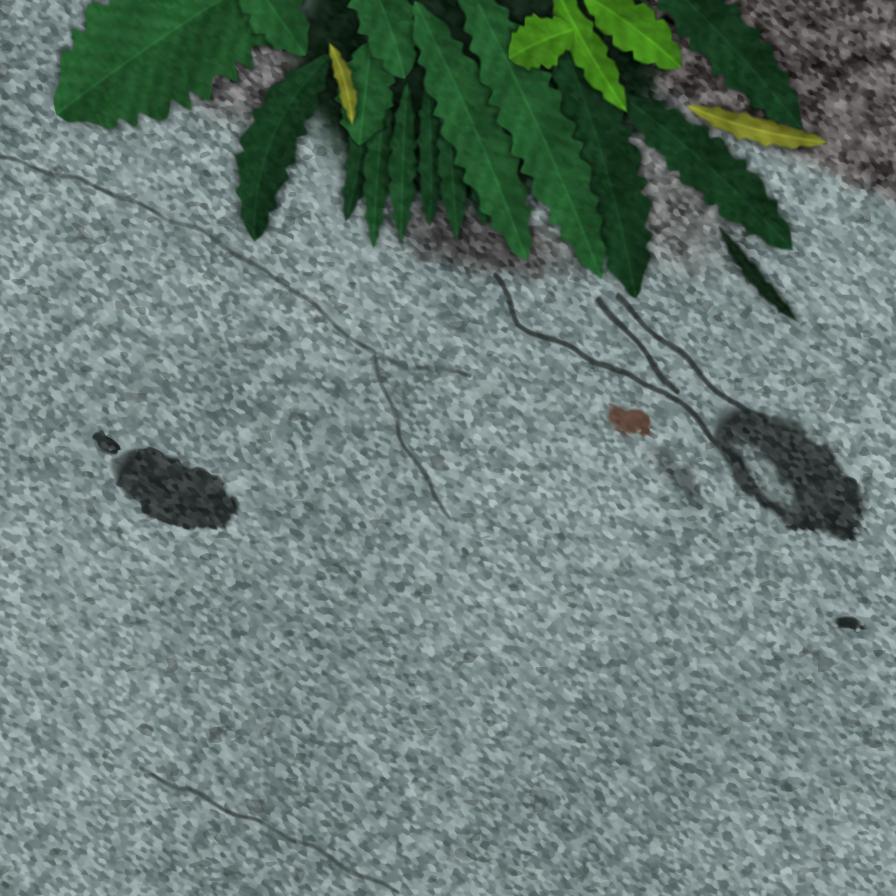
This texture is drawn by a Shadertoy shader. Its source:

```glsl
// Weathered concrete with cracks and dark stains below a clump of leaves.
// Grain is smooth cellular noise, leaves are bent spindles painted back to
// front, stains are ragged ellipses and cracks are distances to segments.
#define UNITS 768.0 // layout units across the canvas, y runs down
#define EDGE 2.0    // edge softness in layout units
#define GRAIN 0.25  // contrast of the concrete grain
#define CONCRETE vec3(0.49, 0.55, 0.55)
#define SOIL vec3(0.31, 0.295, 0.29)
#define STAIN vec3(0.17, 0.19, 0.19)
#define DEEP vec3(0.065, 0.13, 0.08)
#define DARK vec3(0.08, 0.20, 0.11)
#define MID vec3(0.13, 0.31, 0.16)
#define FRESH vec3(0.24, 0.46, 0.10)
#define YELLOW vec3(0.43, 0.45, 0.15)

vec3 col;
vec2 p, ragged; // layout position, plain and roughened

float hash(vec2 v) {
  return fract(sin(dot(v, vec2(127.1, 311.7))) * 43758.5);
}

// Random cell values blended around jittered centres
float cellNoise(vec2 v) {
  float sum = 0.0, total = 0.0;
  for (int i = 0; i < 9; i++) {
    vec2 c = floor(v) + vec2(i % 3, i / 3) - 1.0;
    vec2 d = c + vec2(hash(c), hash(c + 37.0)) - v;
    float w = exp(-6.0 * dot(d, d));
    sum += w * hash(c + 71.0);
    total += w;
  }
  return sum / total - 0.5;
}

float segment(vec2 v, vec4 s) {
  vec2 d = s.zw - s.xy, q = v - s.xy;
  return length(q - d * clamp(dot(q, d) / dot(d, d), 0.0, 1.0));
}

// Ragged ellipse: centre in xy, radii in zw
float blot(vec4 e, float angle, float soft) {
  vec2 d = ragged - e.xy, a = vec2(cos(angle), sin(angle));
  vec2 q = vec2(dot(d, a), dot(d, vec2(-a.y, a.x))) / e.zw;
  return 1.0 - smoothstep(1.0 - soft, 1.0 + soft, length(q));
}

// One leaf from s.xy to s.zw with a soft contact shadow
void leaf(vec4 s, float width, float bend, vec3 tint) {
  vec2 d = s.zw - s.xy, q = p - s.xy;
  float len = length(d);
  d /= len;
  float t = dot(q, d) / len, arch = 4.0 * max(t - t * t, 0.0);
  float side = dot(q, vec2(-d.y, d.x)) - bend * arch;
  float teeth = 1.0 + 0.12 * sin(t * len * 0.28 + sin(t * 31.0));
  float dist = abs(side) - width * pow(arch, 0.65) * teeth + EDGE;
  float ends = smoothstep(0.0, 0.12, t) * (1.0 - smoothstep(0.9, 1.04, t));
  col *= 1.0 - 0.4 * ends * (1.0 - smoothstep(-2.0, 9.0, dist));
  float light = 0.95 + 0.16 * smoothstep(-4.0, 4.0, side);
  light += 0.06 * sin(t * len * 0.3 - abs(side) * 0.32);
  light += 0.2 * exp(-side * side * 0.5) + 0.08 * sin(p.x * 0.09 + p.y * 0.05);
  col = mix(col, tint * light, 1.0 - smoothstep(-EDGE, EDGE, dist));
}

void mainImage(out vec4 fragColor, in vec2 fragCoord) {
  vec2 uv = fragCoord / iResolution.xy;
  p = vec2(uv.x, 1.0 - uv.y) * UNITS;
  float fine = cellNoise(mat2(0.8, -0.6, 0.6, 0.8) * p / vec2(5.5, 3.5));
  float medium = cellNoise(p / 13.0), broad = cellNoise(p / 95.0 + 9.0);
  ragged = p + 9.0 * vec2(medium, cellNoise(p / 11.0 + 50.0)) + 5.0 * fine;

  // Concrete and pits
  col = CONCRETE + GRAIN * fine + 0.07 * (medium + broad);
  float pits = smoothstep(0.32, 0.45, cellNoise(p / vec2(9, 6) + 20.0));
  col = mix(col, STAIN * 1.4, 0.4 * pits);

  // Cracks
  const vec4 HAIRLINES[9] = vec4[9](
    vec4(0, 135, 90, 162), vec4(90, 162, 190, 208), vec4(190, 208, 260, 255),
    vec4(260, 255, 318, 303), vec4(318, 303, 345, 375), vec4(345, 375, 385, 445),
    vec4(320, 308, 405, 321), vec4(120, 660, 250, 718), vec4(250, 718, 340, 765));
  const vec4 FISSURES[6] = vec4[6](
    vec4(425, 238, 445, 278), vec4(445, 278, 500, 305), vec4(500, 305, 570, 335),
    vec4(570, 335, 618, 380), vec4(512, 255, 582, 337), vec4(528, 255, 650, 365));
  vec2 wander = p + 2.0 * sin(p.yx * 0.12) + 3.0 * medium;
  float hairline = UNITS, fissure = UNITS;
  for (int i = 0; i < 9; i++) hairline = min(hairline, segment(wander, HAIRLINES[i]));
  for (int i = 0; i < 6; i++) fissure = min(fissure, segment(wander, FISSURES[i]));
  col = mix(col, STAIN * 1.35, (0.65 + 0.5 * medium) * (1.0 - smoothstep(0.3, 3.2, hairline)));
  col = mix(col, STAIN, 0.85 * (1.0 - smoothstep(0.8, 3.8, fissure)));

  // Teardrop stain with a worn patch, oval stain, small marks
  float stain = blot(vec4(677, 407, 76, 36), 0.66, 0.09);
  stain *= 1.0 - 0.85 * blot(vec4(657, 408, 36, 9), 0.9, 0.4);
  stain = max(stain, blot(vec4(150, 420, 56, 27), 0.45, 0.08));
  stain = max(stain, blot(vec4(88, 380, 12, 8), 0.6, 0.2));
  stain = max(stain, blot(vec4(728, 533, 15, 6), 0.1, 0.3));
  stain = max(stain, 0.55 * blot(vec4(582, 408, 32, 10), 0.9, 0.5));
  col = mix(col, STAIN + 0.12 * fine, 0.93 * stain);
  col = mix(col, vec3(0.35, 0.25, 0.2), 0.9 * blot(vec4(540, 362, 19, 13), 0.2, 0.2));

  // Soil bank, litter and shade under the plant
  float bank = smoothstep(-14.0, 14.0, ragged.x * 0.46 - 179.0 - ragged.y);
  vec3 earth = SOIL + 0.23 * (fine + medium) + 0.1 * broad;
  col = mix(col, earth, bank * smoothstep(500.0, 540.0, p.x));
  col = mix(col, earth * 1.15, 0.6 * blot(vec4(575, 160, 52, 70), -0.4, 0.5));
  col = mix(col, earth, 0.75 * blot(vec4(225, 60, 65, 38), -0.3, 0.4));
  col = mix(col, earth * 0.8, 0.8 * blot(vec4(415, 205, 75, 27), 0.2, 0.5));
  col = mix(col, DEEP + 0.06 * medium, blot(vec4(408, 45, 155, 130), 0.0, 0.12));

  // Back leaves
  leaf(vec4(588, 90, 710, 122), 13.0, 5.0, YELLOW);
  leaf(vec4(545, -40, 688, 112), 27.0, -5.0, DARK);
  leaf(vec4(530, 80, 680, 215), 25.0, -5.0, DARK);
  leaf(vec4(615, 192, 685, 277), 8.0, 4.0, DEEP);
  leaf(vec4(285, 45, 218, 208), 25.0, 20.0, DARK);
  for (float k = 0.0; k < 6.0; k++) {
    float sway = hash(vec2(k, 3));
    vec4 blade = vec4(315.0 + 17.0 * k, 70, 296.0 + 24.0 * k, 188.0 + 34.0 * sway);
    leaf(blade, 13.0, 8.0 * sway - 4.0, mix(DARK, MID, 0.6 * sway));
  }

  // Front leaves
  leaf(vec4(265, -45, 48, 98), 62.0, 5.0, MID);
  leaf(vec4(208, -30, 262, 48), 24.0, 0.0, MID);
  leaf(vec4(318, 35, 308, 125), 25.0, 0.0, MID);
  leaf(vec4(282, 36, 302, 108), 9.0, -4.0, YELLOW);
  leaf(vec4(300, -50, 347, 68), 27.0, -5.0, MID);
  leaf(vec4(480, 30, 545, 256), 31.0, -6.0, DARK);
  leaf(vec4(355, 0, 452, 225), 27.0, -4.0, MID);
  leaf(vec4(392, -30, 516, 240), 29.0, -5.0, MID);
  leaf(vec4(500, -5, 584, 58), 22.0, -3.0, FRESH);
  leaf(vec4(472, -20, 538, 97), 16.0, 3.0, FRESH);
  leaf(vec4(492, 25, 436, 50), 24.0, 2.0, FRESH);
  fragColor = vec4(clamp(col + 0.05 * fine, 0.0, 1.0), 1);
}
```
